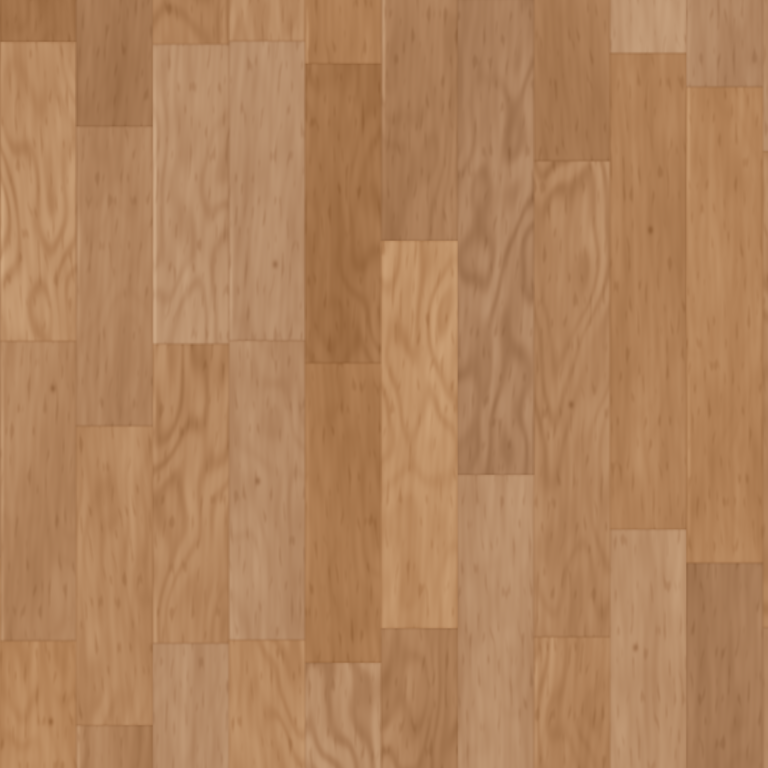
This texture is drawn by a Shadertoy shader. Its source:

```glsl
// Oak strip floor: ten upright columns of planks with staggered end joints.
// Each plank hashes its own tone, slant and figure; stretched gradient noise
// draws the mottling, wavy growth rings, fibres and pores.

const float COLUMNS = 10.07;      // a sliver of an eleventh shows at the right
const float SHORT_PLANK = 0.39;
const float LONG_PLANK = 0.62;
const float SEAM_WIDTH = 0.0016;
const float SOFTNESS = 0.0011;    // spacing of the smoothing samples

const vec3 DARK_OAK = vec3(0.60, 0.42, 0.27);
const vec3 MID_OAK = vec3(0.685, 0.505, 0.353);
const vec3 PALE_OAK = vec3(0.77, 0.61, 0.46);

float hash(vec2 p) {
    vec3 q = fract(p.xyx * 0.1031);
    q += dot(q, q.yzx + 33.33);
    return fract((q.x + q.y) * q.z);
}

vec2 gradientAt(vec2 cell) {
    float angle = 6.2832 * hash(cell);
    return vec2(cos(angle), sin(angle));
}

// Gradient noise, roughly -0.7 to 0.7
float noise(vec2 p) {
    vec2 i = floor(p), f = p - i;
    vec2 u = f * f * f * (f * (f * 6.0 - 15.0) + 10.0);
    vec2 e = vec2(0.0, 1.0);
    float low = mix(dot(gradientAt(i), f),
                    dot(gradientAt(i + e.yx), f - e.yx), u.x);
    float high = mix(dot(gradientAt(i + e), f - e),
                     dot(gradientAt(i + 1.0), f - 1.0), u.x);
    return mix(low, high, u.y);
}

float line(float d, float width) {
    return exp(-d * d / (width * width));
}

// Wavy growth rings: contours of a stretched, warped field
float growthRings(vec2 p) {
    float field = noise(p * vec2(11.0, 3.5)) + 0.35 * noise(p * vec2(27.0, 10.0));
    float wave = 0.5 + 0.5 * sin(field * 26.0 + p.x * 50.0);
    return wave * wave - 0.375;
}

// Tone offset from the grain, with rings of the given strength
float grain(vec2 p, float figure) {
    float mottle = 0.26 * noise(p * vec2(13.0, 3.5));
    float streaks = 0.20 * noise(p * vec2(48.0, 4.0));
    float fibres = 0.20 * noise(p * vec2(150.0, 16.0));
    float pores = 0.30 * smoothstep(0.22, 0.55, noise(p * vec2(190.0, 34.0)));
    float patches = smoothstep(-0.25, 0.3, noise(p * vec2(7.0, 3.0) + 40.0));
    return mottle + streaks + fibres - pores
         - figure * (0.35 + 0.65 * patches) * growthRings(p);
}

// A rare small dark knot at a hashed spot on the plank
float knot(vec2 cell, vec2 size, vec2 id) {
    vec2 centre = 0.15 + 0.7 * vec2(hash(id + 51.0), hash(id + 67.0));
    float d = length((cell - centre) * size * vec2(1.0, 0.65));
    return step(0.72, hash(id + 83.0)) * line(d, 0.0032);
}

vec3 oak(float tone) {
    vec3 lower = mix(DARK_OAK, MID_OAK, tone * 2.0);
    vec3 upper = mix(MID_OAK, PALE_OAK, tone * 2.0 - 1.0);
    return tone < 0.5 ? lower : upper;
}

vec3 plankFloor(vec2 uv) {
    // Plank layout: longer planks towards the right
    float column = floor(uv.x * COLUMNS);
    float plankLength = mix(SHORT_PLANK, LONG_PLANK, smoothstep(4.0, 6.0, column));
    float row = uv.y / plankLength + hash(vec2(column, 7.0));
    vec2 id = vec2(column, floor(row));
    vec2 cell = vec2(uv.x * COLUMNS - column, fract(row));
    vec2 size = vec2(1.0 / COLUMNS, plankLength);

    // Wood of this plank
    vec2 p = uv + vec2(hash(id + 5.0), hash(id + 11.0)) * vec2(7.0, 13.0);
    p.x += 0.12 * (hash(id + 23.0) - 0.5) * uv.y;
    float figure = mix(0.06, 0.42, smoothstep(0.35, 1.0, hash(id + 31.0)));
    float tone = 0.48 + 0.44 * (hash(id + 2.0) + hash(id + 41.0) - 1.0);
    tone += grain(p, figure) - 0.7 * knot(cell, size, id);

    // Seams: faint dark lines, with a bright bevel on some planks
    vec2 edge = min(cell, 1.0 - cell) * size;
    tone -= 0.22 * line(edge.x, SEAM_WIDTH) + 0.25 * line(edge.y, SEAM_WIDTH);
    float bevel = smoothstep(0.6, 0.95, hash(id + 97.0));
    float fade = smoothstep(-0.3, 0.4, noise(vec2(column * 3.7, uv.y * 4.0)));
    tone += 0.6 * bevel * fade * line(cell.x * size.x - 0.003, 0.0022);

    vec3 warmth = vec3(0.012, 0.0, -0.016) * (2.0 * hash(id + 71.0) - 1.0);
    return oak(clamp(tone, -0.25, 1.2)) + warmth;
}

void mainImage(out vec4 fragColor, in vec2 fragCoord) {
    vec2 uv = fragCoord / iResolution.y;

    // Average a 3 by 3 neighbourhood for smooth edges
    vec3 color = vec3(0.0);
    for (int k = 0; k < 9; k++) {
        vec2 offset = vec2(float(k % 3), float(k / 3)) - 1.0;
        color += plankFloor(uv + offset * SOFTNESS) / 9.0;
    }
    fragColor = vec4(color, 1.0);
}
```
